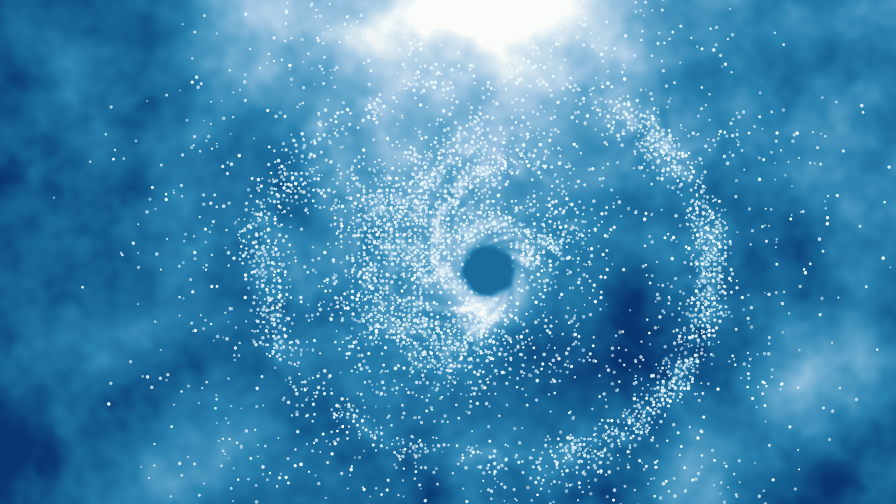
Write a WebGL 2 fragment shader that draws this background.

```glsl
#version 300 es
precision highp float;
// A particle vortex around a dark hole, under a white glow in misty blue water.

#define HOLE_CENTER vec2(0.968, 0.463)
#define HOLE_RADIUS 0.05
#define RING_SIZE vec2(0.44, 0.395)
#define GLOW_CENTER vec2(0.985, 1.03)
#define TWIST 1.3
#define MIST_SCALE 4.6
#define MIST_AMOUNT 3.3
#define DOT_CELL 0.0112
#define DOT_RADIUS 0.0031
#define DOT_LAYERS 5

uniform vec2 u_resolution;
out vec4 fragColor;

vec2 hash2(vec2 p) {
  vec3 h = fract(p.xyx * vec3(0.1031, 0.1030, 0.0973));
  h += dot(h, h.yzx + 33.33);
  return fract((h.xx + h.yz) * h.zy);
}

mat2 rotation(float a) {
  float c = cos(a), s = sin(a);
  return mat2(c, s, -s, c);
}

float corner(vec2 cell, vec2 offset) {
  return dot(hash2(cell + 71.0) * 2.0 - 1.0, offset);
}

float gradientNoise(vec2 p) {
  vec2 i = floor(p), f = fract(p), e = vec2(1.0, 0.0);
  vec2 u = f * f * f * (f * (f * 6.0 - 15.0) + 10.0);
  return mix(mix(corner(i, f), corner(i + e, f - e), u.x),
             mix(corner(i + e.yx, f - e.yx), corner(i + 1.0, f - 1.0), u.x), u.y);
}

float fbm(vec2 p) {
  float sum = 0.0, gain = 0.55;
  for (int i = 0; i < 4; i++) {
    sum += gain * gradientNoise(p);
    p = rotation(0.6) * p * 2.03 + 9.7;
    gain *= 0.6;
  }
  return sum;
}

// Soft round patch, one at its middle.
float patchAt(vec2 p, float x, float y, float size) {
  vec2 d = (p - vec2(x, y)) / size;
  return exp(-dot(d, d));
}

// Noise wound around the hole, free of an angular seam.
float spiralStreaks(vec2 q) {
  float r = length(q) + 1e-4;
  return gradientNoise(rotation(TWIST * log(r)) * q / r * 3.5 + r * 9.0 + 20.0);
}

// Chance that a particle sits at p.
float particleDensity(vec2 p) {
  vec2 q = p - HOLE_CENTER;
  float r = length(q) + 1e-4;
  vec2 dir = q / r;
  float clumps = gradientNoise(p * 9.0) + 0.6 * gradientNoise(p * 21.0);
  float disk = smoothstep(0.05, 0.085, r)
    * (1.0 - smoothstep(0.1, 0.34, length(q - vec2(-0.05, 0.02))));
  disk *= 0.85 + 1.3 * spiralStreaks(q) + 0.8 * clumps;
  disk *= 1.0 - 0.65 * smoothstep(0.3, 1.0, dot(dir, vec2(0.75, -0.65)));
  float e = length(q / RING_SIZE) + 0.12 * gradientNoise(p * 5.0) - 1.0;
  float ring = 0.3 + 0.5 * smoothstep(0.0, 0.9, dir.x) + 0.35 * smoothstep(0.85, 1.0, -dir.x);
  ring = exp(-e * e / 0.005) * (ring + 0.8 * clumps);
  ring *= 1.0 - 0.6 * smoothstep(0.6, 1.0, dir.y);
  float stray = (1.0 - smoothstep(0.4, 0.86, r)) * (0.09 + 0.16 * clumps);
  return max(disk, 0.0) + max(ring, 0.0) + max(stray, 0.0);
}

// Jittered grids of dots; the first keeps neat rows beside the hole.
float particles(vec2 p) {
  float light = 0.0, px = 0.6 / u_resolution.y;
  for (int i = 0; i < DOT_LAYERS; i++) {
    float k = float(i), size = DOT_CELL * (1.0 + 0.15 * k);
    mat2 turn = rotation(0.9 * k);
    vec2 g = turn * p / size, cell = floor(g);
    vec2 home = transpose(turn) * (cell + 0.5) * size;
    vec2 rnd = hash2(cell + 37.0 * k), pick = hash2(cell + 150.0 + 53.0 * k);
    float rows = i == 0 ? 1.0 - smoothstep(0.03, 0.1, abs(home.y - HOLE_CENTER.y)) : 0.0;
    vec2 offset = (rnd - 0.5) * mix(0.5, 0.12, rows);
    float d = length(fract(g) - 0.5 - offset) * size;
    float radius = DOT_RADIUS * mix(0.5, 1.15, pick.y);
    float shown = step(pick.x, particleDensity(home) * 0.8);
    float dotMask = 1.0 - smoothstep(radius - px, radius + px, d);
    light = max(light, shown * dotMask * mix(0.5, 1.0, rnd.y));
  }
  return light;
}

// Blue ramp from deep water to white.
vec3 waterColor(float t) {
  vec3 c = mix(vec3(0.03, 0.21, 0.44), vec3(0.08, 0.38, 0.58), clamp(t, 0.0, 1.0));
  c = mix(c, vec3(0.16, 0.51, 0.69), clamp(t - 1.0, 0.0, 1.0));
  c = mix(c, vec3(0.36, 0.64, 0.79), clamp(t - 2.0, 0.0, 1.0));
  c = mix(c, vec3(0.63, 0.78, 0.89), clamp(t - 3.0, 0.0, 1.0));
  return mix(c, vec3(0.98, 0.99, 0.98), clamp((t - 4.0) / 1.5, 0.0, 1.0));
}

void main() {
  vec2 p = gl_FragCoord.xy / u_resolution.y;
  p.x += 0.5 * (16.0 / 9.0 - u_resolution.x / u_resolution.y);
  vec2 q = p - HOLE_CENTER;
  float r = length(q) + 1e-4;

  // Mist with broad light and dark regions
  float calm = smoothstep(0.1, 0.4, r);
  float tone = 1.35 + MIST_AMOUNT * mix(0.5, 1.0, calm) * fbm(p * MIST_SCALE);
  tone += 1.4 * patchAt(p, 0.52, 0.92, 0.15) + 1.7 * patchAt(p, 1.62, 0.25, 0.14);
  tone += 1.9 * patchAt(p, 1.37, 0.07, 0.1) + 0.9 * patchAt(p, 1.72, 0.72, 0.16);
  tone += 0.9 * patchAt(p, 0.25, 0.07, 0.16) + 0.9 * patchAt(p, 0.9, 0.56, 0.27);
  tone -= 1.2 * patchAt(p, 1.22, 0.29, 0.19) + 1.1 * patchAt(p, 0.03, 0.1, 0.2);
  tone -= 1.2 * patchAt(p, 1.6, 0.03, 0.12) + 1.0 * patchAt(p, 0.79, 0.05, 0.11);
  tone -= 0.8 * patchAt(p, 0.0, 0.67, 0.28) + 0.6 * patchAt(p, 1.5, 0.42, 0.15);
  tone += particleDensity(p) * (0.7 + 1.6 * gradientNoise(p * 42.0));

  // Overhead glow and the pale swirl hugging the hole
  vec2 g = (p - GLOW_CENTER) / vec2(0.27, 0.2);
  tone += 3.4 * exp(-dot(g, g)) + 1.5 * exp(-0.22 * dot(g, g));
  float rim = (r - 0.07) / 0.038;
  tone += exp(-rim * rim) * (1.3 + 1.3 * spiralStreaks(q) - 0.5 * q.y / r);
  tone += 1.1 * patchAt(p, 0.95, 0.37, 0.05);

  // Hole, then particles on top
  float edge = r + 0.006 * gradientNoise(p * 40.0);
  float outside = smoothstep(HOLE_RADIUS - 0.008, HOLE_RADIUS + 0.008, edge);
  vec3 color = waterColor(mix(1.3, tone, outside));
  color = mix(color, vec3(0.93, 0.98, 1.0), particles(p) * outside);
  fragColor = vec4(color, 1.0);
}
```
